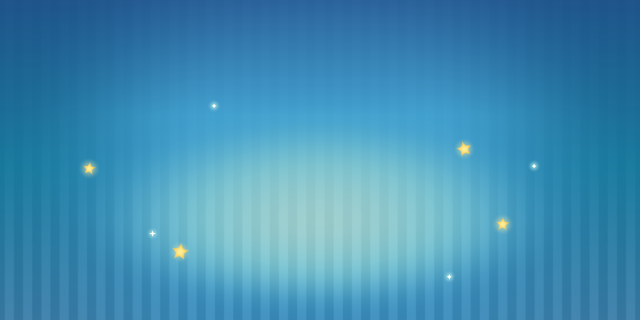
This background is drawn by a WebGL 1 fragment shader. Its source:

```glsl
precision highp float;
// Blue evening backdrop: vertical gradients blended by an elliptical vignette,
// a pale aqua glow below the centre, faint vertical stripes that fade upward,
// and a few small gold stars and white four-pointed sparkles.

uniform vec2 u_resolution;

#define GLOW_HEIGHT 0.31
#define GLOW_WIDTH 0.75
#define GLOW_RISE 0.36
#define GLOW_DROP 0.30
#define STRIPE_PERIOD 0.0571
#define STRIPE_STRENGTH 0.055
#define STAR_HALO 0.036
#define SPARKLE_SIZE 0.013
#define SPARKLE_HALO 0.021

const float PI = 3.14159265;

// Three-stop vertical gradient with the middle stop at height m
vec3 ramp(vec3 low, vec3 mid, vec3 high, float m, float y) {
  return y < m ? mix(low, mid, y / m) : mix(mid, high, (y - m) / (1.0 - m));
}

// Signed distance to the sides of a five-pointed star, one tip pointing up
float starDistance(vec2 p, float radius) {
  float sector = 2.0 * PI / 5.0;
  float a = mod(atan(p.x, p.y) + 0.5 * sector, sector) - 0.5 * sector;
  vec2 q = length(p) * vec2(cos(a), abs(sin(a)));
  vec2 tip = vec2(radius, 0.0);
  vec2 notch = 0.53 * radius * vec2(cos(PI / 5.0), sin(PI / 5.0));
  vec2 side = normalize(notch - tip);
  return dot(q - tip, vec2(side.y, -side.x));
}

vec2 rotate(vec2 p, float angle) {
  float c = cos(angle), s = sin(angle);
  return vec2(c * p.x - s * p.y, s * p.x + c * p.y);
}

float halo(vec2 p, float radius) {
  float fall = max(0.0, 1.0 - length(p) / radius);
  return fall * fall * (3.0 - 2.0 * fall);
}

vec3 backdrop(vec2 p) {
  vec3 sky = ramp(vec3(0.24, 0.55, 0.73), vec3(0.26, 0.63, 0.81),
                  vec3(0.17, 0.39, 0.61), 0.64, p.y);
  vec3 rim = ramp(vec3(0.24, 0.49, 0.65), vec3(0.10, 0.48, 0.62),
                  vec3(0.12, 0.33, 0.54), 0.48, p.y);
  float vignette = length(vec2(p.x, 0.7 * (p.y - 0.4)));
  vec3 color = mix(sky, rim, smoothstep(0.35, 1.0, vignette));

  // Two-layer elliptical glow: wide aqua, then a paler core
  float dy = p.y - GLOW_HEIGHT;
  float d = length(vec2(p.x / GLOW_WIDTH, dy / (dy > 0.0 ? GLOW_RISE : GLOW_DROP)));
  color = mix(color, vec3(0.40, 0.74, 0.82), 1.0 - smoothstep(0.35, 1.05, d));
  return mix(color, vec3(0.61, 0.80, 0.80), 1.0 - smoothstep(0.0, 0.9, d));
}

// Softly edged light stripes, strongest at the bottom
float stripes(vec2 p, float pixel) {
  float d = abs(fract(p.x / STRIPE_PERIOD) - 0.5) * STRIPE_PERIOD;
  float band = smoothstep(-pixel, pixel, d - 0.25 * STRIPE_PERIOD);
  return (band - 0.5) * STRIPE_STRENGTH * mix(1.0, 0.12, smoothstep(0.0, 0.65, p.y));
}

void main() {
  float pixel = 1.0 / u_resolution.y;
  vec2 p = (gl_FragCoord.xy - vec2(0.5 * u_resolution.x, 0.0)) * pixel;
  vec3 color = backdrop(p) + stripes(p, pixel);

  // Layout of the gold stars and the sparkles
  vec4 starX = vec4(-0.721, -0.437, 0.451, 0.571);
  vec4 starY = vec4(0.473, 0.213, 0.534, 0.299);
  vec4 starRadius = vec4(0.018, 0.025, 0.022, 0.019);
  vec4 sparkleX = vec4(-0.331, -0.523, 0.404, 0.669);
  vec4 sparkleY = vec4(0.669, 0.270, 0.135, 0.481);

  for (int i = 0; i < 4; i++) {
    vec2 q = p - vec2(starX[i], starY[i]);
    float radius = starRadius[i];
    color = mix(color, vec3(0.85, 0.88, 0.70), 0.7 * halo(q, STAR_HALO));
    float d = starDistance(rotate(q, 0.25 * sin(float(i) * 2.0 + 0.5)), radius);
    vec3 gold = mix(vec3(1.0, 0.93, 0.58), vec3(0.98, 0.80, 0.33),
                    smoothstep(0.1, 0.9, length(q) / radius));
    color = mix(color, gold, 1.0 - smoothstep(-pixel, pixel, d));

    // Four-pointed sparkle with concave sides
    vec2 s = p - vec2(sparkleX[i], sparkleY[i]);
    color = mix(color, vec3(0.65, 0.88, 0.90), 0.75 * halo(s, SPARKLE_HALO));
    vec2 arms = sqrt(abs(s) / SPARKLE_SIZE);
    float shine = 1.0 - smoothstep(0.75, 1.15, arms.x + arms.y);
    color = mix(color, vec3(0.97, 1.0, 0.96), shine);
  }

  gl_FragColor = vec4(color, 1.0);
}
```
